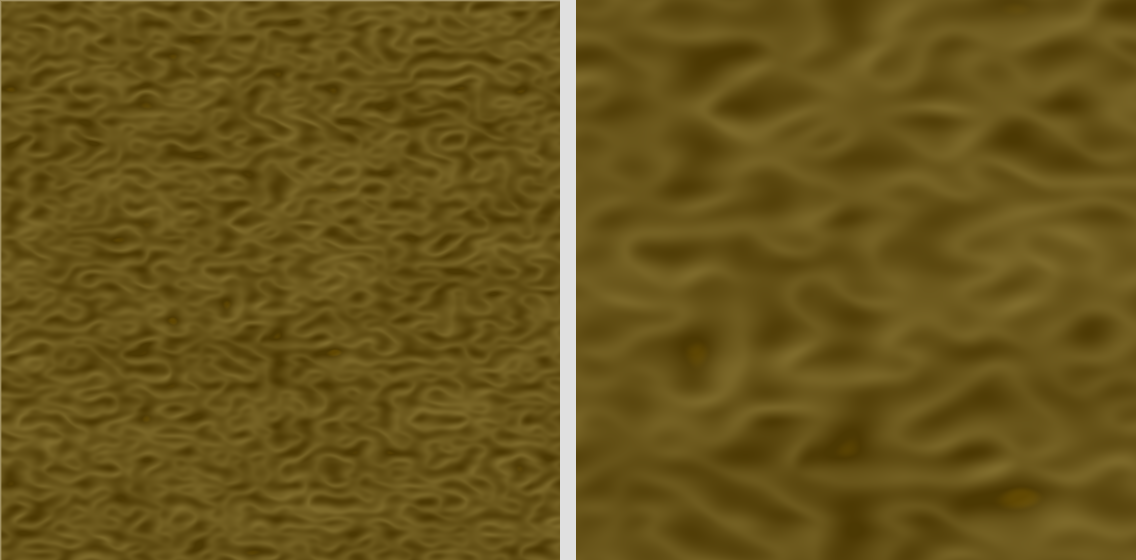
Left: the whole. Right: its middle third, enlarged.
Give the GLSL for this texture, as a Shadertoy shader.

```glsl
const vec3 OLIVE = vec3(0.394, 0.317, 0.088);
const vec3 TONE_STEP = vec3(0.041, 0.041, 0.033);
const vec3 GLINT = vec3(0.085, 0.065, 0.0);
const vec3 RIM = vec3(0.66, 0.60, 0.42);
const vec2 GRAIN_CELLS = vec2(21.0, 34.0);

float hash(vec2 cell, float seed) {
    uvec2 k = uvec2(ivec2(cell) + 4096);
    uint h = k.x * 73856093u ^ k.y * 19349663u ^ uint(seed) * 83492791u;
    h = (h ^ (h >> 16)) * 73244475u;
    h = (h ^ (h >> 15)) * 73244475u;
    return float((h ^ (h >> 16)) & 65535u) / 65536.0;
}

float slopeAt(vec2 cell, vec2 offset, float seed) {
    float angle = 6.28319 * hash(cell, seed);
    return dot(vec2(cos(angle), sin(angle)), offset);
}

// Gradient noise, roughly -0.7 to 0.7
float noise(vec2 p, float seed) {
    vec2 cell = floor(p);
    vec2 f = fract(p);
    vec2 w = f * f * f * (f * (f * 6.0 - 15.0) + 10.0);
    vec2 e = vec2(1.0, 0.0);
    float low = mix(slopeAt(cell, f, seed), slopeAt(cell + e.xy, f - e.xy, seed), w.x);
    float high = mix(slopeAt(cell + e.yx, f - e.yx, seed), slopeAt(cell + e.xx, f - e.xx, seed), w.x);
    return mix(low, high, w.y);
}

// Distance from the wandering creases, with a rounded crest
float pitDepth(vec2 p, float seed) {
    vec2 bend = vec2(noise(p * 0.9, seed + 1.0), noise(p * 0.9, seed + 2.0));
    float n = noise(p + 0.2 * bend, seed);
    return sqrt(n * n + 0.007);
}

float ridgeHeight(vec2 p, float seed) {
    return (0.235 - pitDepth(p, seed)) / 0.125;
}

// Ridges lit from above, over broad and fine unevenness
float reliefTone(vec2 p, float seed) {
    float height = ridgeHeight(p, seed);
    float above = ridgeHeight(p + vec2(-0.08, 0.25), seed);
    float broad = noise(p * 0.5, seed + 3.0) + 0.7 * noise(p * 0.2, seed + 5.0);
    float fine = noise(p * 1.4, seed + 4.0);
    return 0.66 * height + 0.42 * (height - above) + 1.25 * broad + 1.2 * fine;
}

// Pale hairline along the left and top borders
float rimMask(vec2 uv, float width) {
    float border = min(uv.x, 1.0 - uv.y);
    return 1.0 - smoothstep(0.4 * width, 1.6 * width, border);
}

void mainImage(out vec4 fragColor, in vec2 fragCoord) {
    vec2 uv = fragCoord / iResolution.xy;
    vec2 p = uv * GRAIN_CELLS;

    float tone = clamp(reliefTone(p, 11.0), -2.3, 2.8);
    vec3 color = OLIVE + TONE_STEP * tone;

    // Small glints at the bottom of the deepest pits
    color += GLINT * smoothstep(0.53, 0.68, pitDepth(p, 11.0));

    color = mix(color, RIM, 0.9 * rimMask(uv, 0.0024));
    fragColor = vec4(color, 1.0);
}
```
